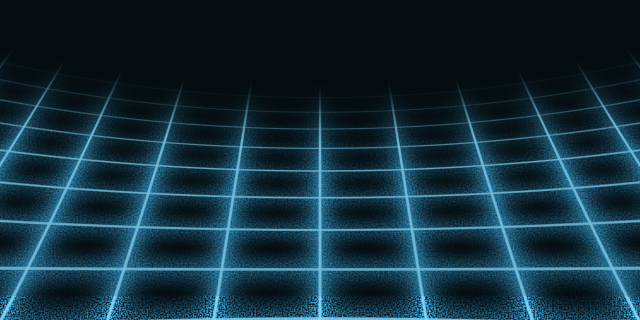
Write a Shadertoy shader that draws this background.

```glsl
// Glowing blue perspective grid on a curved floor, fading into a dark sky.

// Colours
const vec3 NIGHT = vec3(0.014, 0.046, 0.057);
const vec3 GLOW = vec3(0.15, 0.45, 0.60);
const vec3 CORE = vec3(0.45, 0.74, 0.85);
const vec3 HOT_CORE = vec3(0.50, 0.84, 0.97);

// Floor geometry, in canvas heights measured down from the top
const float HORIZON = 0.376;       // height of the horizon above the canvas
const float ROW_DENSITY = 10.815;
const float ROW_PHASE = 0.88;
const float COLUMN_GAP = 0.332;    // column spacing at the bottom edge
const float CONVERGENCE = 0.157;   // loss of spacing per unit of height
const float SAG = 0.172;           // upward bend of the rows at the sides
const float SAG_SCALE = 0.20;
const float SIDE_PINCH = 0.05;

// Light and texture
const float COLUMN_WIDTH = 0.0062;
const float ROW_WIDTH = 0.0027;
const float COLUMN_GLOW = 0.050;
const float ROW_GLOW = 0.30;       // as a share of the row spacing
const float GRAIN_SCALE = 187.0;
const float GRAIN_AMOUNT = 1.0;
const float STRIP_TOP = 0.925;     // start of the rough strip in front

vec2 hashGradient(vec2 cell) {
    vec3 h = fract(cell.xyx * vec3(0.1031, 0.1030, 0.0973));
    h += dot(h, h.yzx + 33.33);
    float angle = 6.2832 * fract((h.x + h.y) * h.z);
    return vec2(cos(angle), sin(angle));
}

float gradientNoise(vec2 p) {
    vec2 i = floor(p);
    vec2 f = p - i;
    vec2 w = f * f * f * (f * (f * 6.0 - 15.0) + 10.0);
    vec2 e = vec2(0.0, 1.0);
    float a = dot(hashGradient(i), f);
    float b = dot(hashGradient(i + e.yx), f - e.yx);
    float c = dot(hashGradient(i + e.xy), f - e.xy);
    float d = dot(hashGradient(i + e.yy), f - e.yy);
    return mix(mix(a, b, w.x), mix(c, d, w.x), w.y);
}

// Antialiased coverage of a line of given half width
float lineMask(float dist, float halfWidth, float pixel) {
    return 1.0 - smoothstep(halfWidth - pixel, halfWidth + pixel, dist);
}

void mainImage(out vec4 fragColor, in vec2 fragCoord) {
    float pixel = 0.75 / iResolution.y;
    float x = (fragCoord.x - 0.5 * iResolution.x) / iResolution.y;
    float up = fragCoord.y / iResolution.y;
    float down = 1.0 - up;

    // Unbend the floor, so that each row has one constant value
    float side = x * x;
    float floorY = (down + SAG * side) / (1.0 + SAG_SCALE * side);
    float depth = max(floorY + HORIZON, 0.1);

    // Distance to the nearest column and row
    float gap = COLUMN_GAP - CONVERGENCE * up;
    float column = x / gap * (1.0 + SIDE_PINCH * side * up);
    float columnId = floor(column + 0.5);
    float slant = length(vec2(1.0, CONVERGENCE * columnId));
    float columnDist = abs(column - columnId) * gap / slant;
    float row = ROW_DENSITY / depth - ROW_PHASE;
    float rowOffset = abs(row - floor(row + 0.5));
    float rowDist = rowOffset * depth * depth / ROW_DENSITY;

    // Fade towards the far end of the floor
    float columnFade = smoothstep(0.25, 0.48, floorY);
    float rowFade = smoothstep(0.26, 0.56, floorY);
    float glowFade = smoothstep(0.25, 0.60, floorY);
    float strip = smoothstep(STRIP_TOP - pixel, STRIP_TOP + pixel, down);

    // Soft halos
    float scale = gap / COLUMN_GAP;
    float columnHalo = 0.88 * exp(-pow(columnDist / (COLUMN_GLOW * (0.35 + 0.65 * scale)), 1.35));
    float rowHalo = exp(-pow(rowOffset / ROW_GLOW, 2.0));
    rowHalo *= mix(0.20, 0.48, smoothstep(0.45, 0.85, floorY));
    float halo = 1.0 - (1.0 - columnHalo) * (1.0 - rowHalo);

    // Grain, strongest in the shadows and in the front strip
    float grain = gradientNoise(vec2(x, up) * GRAIN_SCALE + 400.37);
    float midFloor = 1.0 - smoothstep(0.50, 0.80, floorY);
    halo += 0.06 * midFloor + 0.04 * strip;
    halo *= 1.0 + grain * GRAIN_AMOUNT * mix(1.0 - 0.6 * columnHalo, 1.8, strip);
    vec3 color = NIGHT * mix(1.0, 0.75, glowFade) + GLOW * max(halo, 0.0) * glowFade;

    // Bright line cores
    float rowCore = lineMask(rowDist, ROW_WIDTH * depth * depth, pixel) * rowFade;
    float columnCore = 1.0 - smoothstep(0.25, 1.35, columnDist / (COLUMN_WIDTH * scale));
    columnCore *= columnFade;
    vec3 coreColor = mix(CORE, HOT_CORE, strip);
    color = mix(color, coreColor, 0.85 * rowCore);
    color = mix(color, coreColor, 0.95 * columnCore);

    fragColor = vec4(color, 1.0);
}
```
